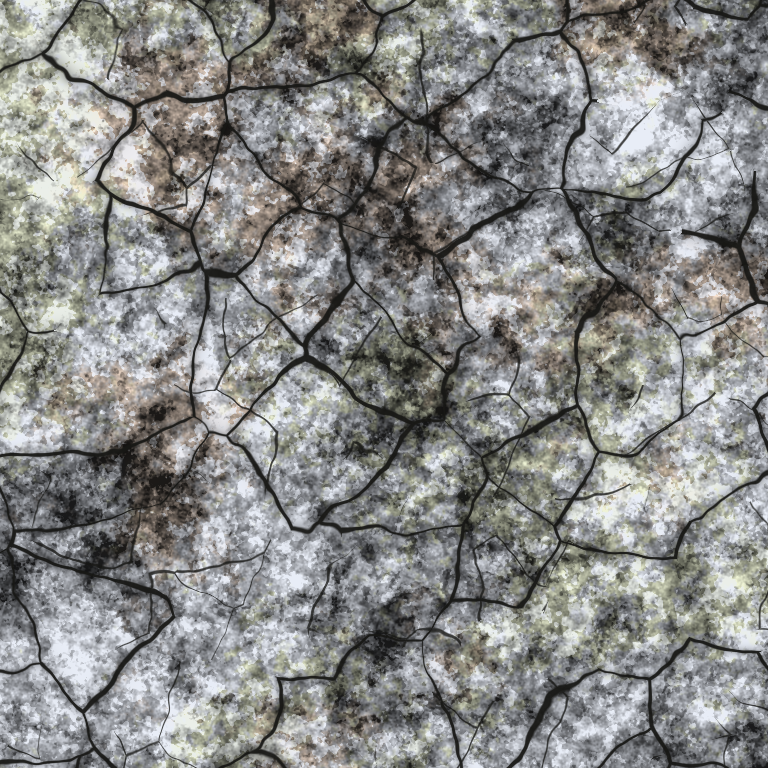
Reproduce this texture procedurally as a Shadertoy shader.

```glsl
// Weathered grey stone with lichen speckles, earthy stains and a web of dark cracks.
#define CRACK_CELLS 7.0
#define HAIR_CELLS 11.0
#define CRACK_WIDTH 0.0025
#define HAIR_WIDTH 0.0015
#define CRACK_WARP 0.11
#define GRAIN_SCALE 48.0
#define GRAIN_CONTRAST 0.95
#define BASE_TONE 0.55
#define RELIEF 1.5
#define STAIN 0.75
#define LICHEN 0.8

float hash(vec2 p) {
    vec3 q = fract(p.xyx * 0.1031);
    q += dot(q, q.yzx + 33.33);
    return fract((q.x + q.y) * q.z);
}

vec2 hash2(vec2 p) {
    return vec2(hash(p), hash(p + 71.7));
}

float noise(vec2 p) {
    vec2 i = floor(p), f = fract(p);
    f = f * f * (3.0 - 2.0 * f);
    return mix(mix(hash(i), hash(i + vec2(1, 0)), f.x),
               mix(hash(i + vec2(0, 1)), hash(i + vec2(1, 1)), f.x), f.y);
}

// Layered noise, centred on zero
float fbm(vec2 p, int octaves, float gain) {
    float sum = 0.0, total = 0.0, amp = 1.0;
    for (int i = 0; i < octaves; i++) {
        sum += amp * noise(p);
        total += amp;
        amp *= gain;
        p = mat2(1.6, 1.2, -1.2, 1.6) * p + 17.3;
    }
    return sum / total - 0.5;
}

// Signed distance to cell borders; each border has its own width or is missing
float cracks(vec2 p, float cells, float width, float missing) {
    float vary = noise(p * 14.0 + 5.0);
    p *= cells;
    vec2 home = floor(p), nearId = home, nearSeed = vec2(0);
    float best = 1e3;
    for (int y = -1; y <= 1; y++)
    for (int x = -1; x <= 1; x++) {
        vec2 id = home + vec2(x, y);
        vec2 seed = id + hash2(id) - p;
        float d = dot(seed, seed);
        if (d < best) { best = d; nearId = id; nearSeed = seed; }
    }
    float border = 1e3;
    for (int y = -2; y <= 2; y++)
    for (int x = -2; x <= 2; x++) {
        vec2 id = nearId + vec2(x, y);
        vec2 seed = id + hash2(id) - p;
        vec2 gap = seed - nearSeed;
        if (dot(gap, gap) < 1e-5) continue;
        float d = dot(0.5 * (seed + nearSeed), normalize(gap)) / cells;
        float pick = hash(nearId + id + 9.1);
        if (pick < missing) continue;
        float strength = mix(0.55, 1.1, (pick - missing) / (1.0 - missing));
        border = min(border, d - width * (strength + 0.9 * (vary - 0.5)));
    }
    return border;
}

float height(vec2 p) {
    return fbm(p * vec2(4.5, 6.5) + 31.0, 6, 0.6);
}

void mainImage(out vec4 fragColor, in vec2 fragCoord) {
    vec2 uv = fragCoord / iResolution.y;
    float soft = max(0.0011, 0.7 / iResolution.y);

    // Broad patches, lit relief and fine grain
    float broad = fbm(uv * 6.0 + 3.0, 5, 0.65);
    float relief = height(uv) - height(uv + vec2(-0.006, 0.012));
    float grain = fbm(uv * GRAIN_SCALE, 4, 0.9);
    float flakes = fbm(uv * GRAIN_SCALE * 0.8 + 40.0, 4, 0.85);
    float pits = fbm(uv * GRAIN_SCALE * 0.9 + 90.0, 4, 0.85);
    float white = smoothstep(0.05, 0.10, flakes + 0.5 * broad);
    float dark = smoothstep(0.06, 0.13, pits - 0.6 * broad);

    // Earthy stains gather around the upper left middle
    vec2 stainOffset = (uv - vec2(0.36, 0.68)) * vec2(1.0, 0.9);
    float stain = fbm(uv * 5.0 + 60.0, 5, 0.6) + 0.22 * exp(-14.0 * dot(stainOffset, stainOffset));
    stain = STAIN * smoothstep(0.06, 0.24, stain + 0.35 * pits) * (1.0 - 0.8 * white);

    float tone = BASE_TONE + 0.55 * broad + RELIEF * relief + GRAIN_CONTRAST * grain;
    tone += 0.19 * white - 0.17 * dark - 0.07 * stain;
    tone = clamp(tone, 0.1, 0.93);

    // Cool stone, yellow-green lichen and brown stain
    float lichen = fbm(uv * 4.0 + 120.0, 4, 0.6) + 0.7 * fbm(uv * 60.0 + 8.0, 3, 0.8);
    lichen = LICHEN * smoothstep(0.0, 0.16, lichen) * (1.0 - 0.6 * white);
    vec3 tint = mix(vec3(0.98, 1.0, 1.04), vec3(1.01, 1.03, 0.86), lichen);
    tint = mix(tint, vec3(1.12, 0.98, 0.86), stain);
    vec3 color = tone * tint;

    // Main cracks and broken hairlines on a bent plane
    vec2 bend = vec2(fbm(uv * 5.0 + 11.0, 5, 0.5), fbm(uv * 5.0 + 47.0, 5, 0.5));
    vec2 bent = uv + CRACK_WARP * bend;
    float mainCrack = cracks(bent, CRACK_CELLS, CRACK_WIDTH, 0.12);
    float hairCrack = cracks(bent + 0.05 * bend.yx + 7.0, HAIR_CELLS, HAIR_WIDTH, 0.5);
    hairCrack += 0.003 * smoothstep(0.45, 0.65, noise(uv * 9.0 + 23.0));
    float shade = exp(-max(mainCrack, 0.0) / 0.006);
    color *= 1.0 - 0.28 * shade;
    float line = max(1.0 - smoothstep(-soft, soft, mainCrack),
                     0.85 * (1.0 - smoothstep(-soft, soft, hairCrack)));
    color = mix(color, vec3(0.09, 0.09, 0.08), 0.93 * line);

    fragColor = vec4(color, 1.0);
}
```
